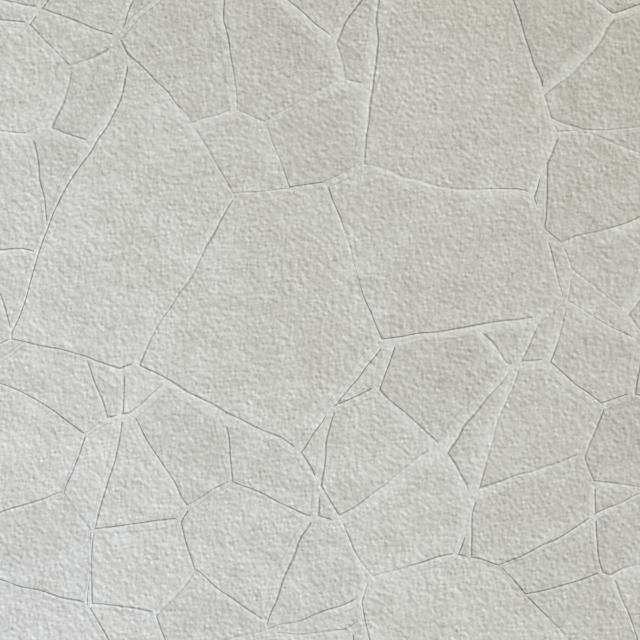
Write a Shadertoy shader that draws this texture.

```glsl
// Pale embossed flagstone plaster: large Voronoi slabs, some split into shards,
// with faint patchy mortar, thin shaded rims on one side and a fine pressed grain.
// A cool to warm gradient runs from the lower left to the upper right.

#define SLAB_SCALE 3.3
#define SHARD_SCALE 6.4
#define SPLIT_SHARE 0.55
#define JITTER 0.92
#define JOINT_MIN 0.0015
#define JOINT_VARIATION 0.0085
#define RIM_WIDTH 0.0013
#define RIM_DEPTH 0.19
#define GRAIN_SCALE 215.0
#define GRAIN_DEPTH 0.085
#define MOTTLE_DEPTH 0.045
#define STONE_VARIATION 0.024

float hash(vec2 p) {
    return fract(sin(dot(p, vec2(127.1, 311.7))) * 43758.5453);
}

vec2 hash2(vec2 p) {
    return vec2(hash(p), hash(p + vec2(37.2, 17.9)));
}

float noise(vec2 p) {
    vec2 i = floor(p), f = fract(p);
    f = f * f * (3.0 - 2.0 * f);
    return mix(mix(hash(i), hash(i + vec2(1, 0)), f.x),
               mix(hash(i + vec2(0, 1)), hash(i + vec2(1, 1)), f.x), f.y);
}

float fbm(vec2 p) {
    float sum = 0.0, weight = 0.5;
    for (int i = 0; i < 4; i++) {
        sum += weight * noise(p);
        p = mat2(1.6, 1.2, -1.2, 1.6) * p + 5.3;
        weight *= 0.5;
    }
    return sum / 0.9375;
}

// Two turned noise layers hide the lattice
float grainHeight(vec2 p) {
    return noise(mat2(0.8, 0.6, -0.6, 0.8) * p) + 0.7 * noise(mat2(0.9, -0.8, 0.8, 0.9) * p + 19.0);
}

vec2 seedOffset(vec2 cell) {
    return 0.5 + JITTER * (hash2(cell) - 0.5);
}

// x: distance to the nearest edge, yz: its outward normal, w: cell hash
vec4 stoneCells(vec2 p) {
    vec2 home = floor(p), f = fract(p), nearCell = vec2(0), toSeed = vec2(0);
    float best = 9.0;
    for (int y = -1; y <= 1; y++)
    for (int x = -1; x <= 1; x++) {
        vec2 g = vec2(x, y), r = g + seedOffset(home + g) - f;
        float d = dot(r, r);
        if (d < best) { best = d; nearCell = g; toSeed = r; }
    }
    vec3 edge = vec3(9, 0, 0);
    for (int y = -2; y <= 2; y++)
    for (int x = -2; x <= 2; x++) {
        vec2 g = nearCell + vec2(x, y), r = g + seedOffset(home + g) - f;
        vec2 between = r - toSeed;
        if (dot(between, between) > 0.0001) {
            vec2 n = normalize(between);
            float d = dot(0.5 * (toSeed + r), n);
            if (d < edge.x) edge = vec3(d, n);
        }
    }
    return vec4(edge, hash(home + nearCell + 71.3));
}

// Slabs in canvas units, with a share of them split into shards
vec4 paving(vec2 p) {
    vec4 stone = stoneCells(p * SLAB_SCALE + vec2(4.3, 8.6));
    stone.x /= SLAB_SCALE;
    if (stone.w < SPLIT_SHARE) {
        vec4 shard = stoneCells(p * SHARD_SCALE + vec2(21.4, 13.7));
        shard.x /= SHARD_SCALE;
        float tone = fract(stone.w * 7.0 + shard.w);
        if (shard.x < stone.x) stone = shard;
        stone.w = tone;
    }
    return stone;
}

void mainImage(out vec4 fragColor, in vec2 fragCoord) {
    vec2 uv = fragCoord / iResolution.xy;
    vec2 p = fragCoord / iResolution.y;
    float pixel = 1.0 / iResolution.y;

    // Gently bent outlines
    vec2 bend = vec2(noise(p * 6.0), noise(p * 6.0 + 40.0)) - 0.5;
    vec2 chip = vec2(noise(p * 32.0), noise(p * 32.0 + 90.0)) - 0.5;
    vec4 stone = paving(p + 0.035 * bend + 0.005 * chip);

    // Stone colour: overall light, tone per stone, soft mottling
    float warmth = 0.04 + 0.5 * uv.x + 0.36 * uv.y;
    vec3 color = mix(vec3(0.820, 0.826, 0.826), vec3(0.718, 0.710, 0.664), warmth);
    color += STONE_VARIATION * (stone.w - 0.5);
    float mottle = 0.35 * fbm(p * 9.0) + 0.65 * fbm(p * 38.0 + 11.0);
    color += MOTTLE_DEPTH * 2.0 * (mottle - 0.5) * vec3(0.9, 1.0, 1.2);

    // Mortar: crisp on the shaded side, smeared and patchy on the lit side
    float shaded = smoothstep(-0.15, 0.4, dot(stone.yz, normalize(vec2(-0.8, -0.6))));
    float joint = JOINT_MIN + JOINT_VARIATION * noise(p * 9.0 + 3.0);
    float ragged = 0.012 * (fbm(p * 60.0) - 0.5) * (1.0 - shaded);
    float blur = mix(0.006, 0.0012, shaded) + pixel;
    float mortar = 1.0 - smoothstep(joint - blur, joint + blur, stone.x + ragged);
    mortar *= mix(0.3, 1.0, smoothstep(0.25, 0.65, noise(p * 11.0 + 25.0)));
    float smear = smoothstep(0.52, 0.75, fbm(vec2(p.x + p.y, 2.2 * (p.y - p.x)) * 17.0));
    smear *= 1.0 - smoothstep(0.0, 0.05, stone.x);
    vec3 mortarColor = mix(color, vec3(0.850, 0.860, 0.860), 0.48);
    color = mix(color, mortarColor, max(mortar, 0.8 * smear));

    // Pressed rims: a thin dark line and a faint highlight beside it
    float rimWidth = max(RIM_WIDTH, 0.65 * pixel);
    float rimOffset = (stone.x - joint) / rimWidth;
    float wear = smoothstep(0.2, 0.55, noise(p * 10.0 + 60.0));
    float rim = exp(-rimOffset * rimOffset) * mix(0.22 * wear, 1.0, shaded);
    color -= RIM_DEPTH * rim * mix(0.4, 1.0, wear);
    color += 0.035 * shaded * exp(-pow(rimOffset + 2.4, 2.0));

    // Fine grain lit from the upper right
    vec2 q = p * GRAIN_SCALE;
    float grain = grainHeight(q - 0.3) - grainHeight(q + 0.3);
    grain += 0.3 * (grainHeight(q * 0.6 + 7.0) - 0.85);
    color += GRAIN_DEPTH * grain * mix(1.0, 0.8, mortar);
    color -= 0.05 * smoothstep(0.8, 0.95, noise(p * 150.0 + 31.0)) * (1.0 - mortar);

    fragColor = vec4(clamp(color, 0.0, 1.0), 1.0);
}
```
